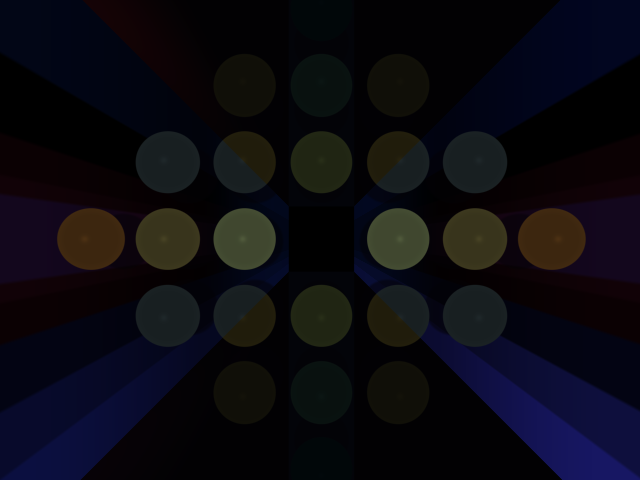
Give the GLSL for this background, as a WebGL 1 fragment shader.

```glsl
precision highp float;
// A dim square tunnel seen head-on, with a diamond of glassy balls before it.
// Wall colours are wedges in slope around the vanishing point; the balls come
// from one repeated grid cell, with a smaller copy of the grid as shadows.

uniform vec2 u_resolution;

const float SPACING = 0.16;
const float RADIUS = 0.0642;

float wedge(float slope, float low, float high) {
  return smoothstep(low - 0.008, low + 0.008, slope)
       * (1.0 - smoothstep(high - 0.008, high + 0.008, slope));
}

// Balls fill the cells of a diamond, leaving the middle one empty.
float inDiamond(vec2 cell) {
  float steps = abs(cell.x) + abs(cell.y);
  return step(0.5, steps) * step(steps, 3.5);
}

// Offset from the ball centre, with the outer balls stretched by perspective.
vec2 ballOffset(vec2 p, vec2 cell) {
  return (p - cell * SPACING) / (1.0 + vec2(0.011, 0.006) * cell * cell);
}

float ballMask(vec2 p, float radius, float blur) {
  vec2 cell = floor(p / SPACING + 0.5);
  float d = length(ballOffset(p, cell)) - radius;
  return inDiamond(cell) * (1.0 - smoothstep(-blur, blur, d));
}

vec3 sideWall(vec2 p) {
  float slope = p.y / max(abs(p.x), 0.001);
  float steep = abs(slope);
  float right = step(0.0, p.x);
  float near = smoothstep(0.05, 0.62, abs(p.x));
  float deep = 1.0 - smoothstep(0.1, 0.26, abs(p.x));

  // Violet middle, maroon beside it
  vec3 color = vec3(0.075, 0.026, 0.115) * wedge(steep, -1.0, 0.14) * near;
  color += vec3(0.065, 0.009, 0.026) * wedge(steep, 0.14, 0.2) * near;
  color += vec3(0.043, 0.003, 0.012) * wedge(steep, 0.2, 0.33) * near;
  color += vec3(0.035, 0.0, 0.0) * wedge(steep, -1.0, 0.14)
         * smoothstep(0.2, 0.27, abs(p.x)) * (1.0 - smoothstep(0.35, 0.5, abs(p.x)));

  // Blue outer wedges, stronger below and to the right
  vec3 upper = vec3(0.006, 0.022, 0.085 + 0.04 * right) * wedge(slope, 0.58, 2.0);
  vec3 lower = vec3(0.012, 0.016, 0.075) * wedge(-slope, 0.33, 0.54)
             + mix(vec3(0.03, 0.04, 0.17), vec3(0.055, 0.06, 0.24), right)
               * wedge(-slope, 0.54, 0.75)
             + mix(vec3(0.045, 0.06, 0.25), vec3(0.09, 0.09, 0.39), right)
               * wedge(-slope, 0.75, 2.0);
  color += (upper + lower) * mix(0.3, 1.0, near);

  // Navy glow around the far opening
  return color + vec3(0.006, 0.025, 0.085) * deep;
}

vec3 floorAndCeiling(vec2 p) {
  float slope = abs(p.x) / max(abs(p.y), 0.001);
  float left = 1.0 - step(0.0, p.x);
  float above = step(0.0, p.y);
  float near = smoothstep(0.1, 0.5, abs(p.y));
  vec3 color = vec3(0.006, 0.005, 0.012);
  color += mix(vec3(0.022, 0.004, 0.014), vec3(0.075, 0.006, 0.01), above)
         * left * near * smoothstep(0.5, 1.0, slope);
  color += vec3(0.005, 0.012, 0.024) * (1.0 - smoothstep(0.066, 0.07, abs(p.x)));
  return color;
}

vec3 ballColor(vec2 p, vec2 cell) {
  vec2 n = abs(cell);
  vec3 color;
  if (n.y < 0.5) {
    color = n.x < 1.5 ? vec3(0.25, 0.28, 0.185)
          : n.x < 2.5 ? vec3(0.22, 0.205, 0.11) : vec3(0.235, 0.15, 0.06);
  } else if (n.x < 0.5) {
    color = n.y < 1.5 ? vec3(0.125, 0.145, 0.075)
          : n.y < 2.5 ? vec3(0.035, 0.068, 0.06) : vec3(0.005, 0.026, 0.034);
  } else {
    // The corner seam of the tunnel splits the tint of the diagonal balls.
    vec3 olive = n.y < 1.5 ? vec3(0.125, 0.11, 0.045) : vec3(0.062, 0.058, 0.03);
    float side = smoothstep(-0.002, 0.002, abs(p.x) - abs(p.y));
    color = mix(olive, vec3(0.095, 0.122, 0.13), side);
  }
  vec2 q = ballOffset(p, cell);
  vec2 toGlint = q - cell * 0.004;
  float glint = exp(-dot(toGlint, toGlint) / 0.00005);
  float rim = smoothstep(0.75, 1.0, length(q) / RADIUS);
  return color * (1.0 + 0.25 * glint + 0.07 * rim);
}

void main() {
  vec2 p = (gl_FragCoord.xy - 0.5 * u_resolution) / u_resolution.y - vec2(0.003, 0.002);
  float pixel = 0.75 / u_resolution.y;

  // Tunnel walls meeting along the diagonals
  float side = smoothstep(-pixel, pixel, abs(p.x) - abs(p.y));
  vec3 color = mix(floorAndCeiling(p), sideWall(p), side);

  // Ball shadows, drawn in towards the vanishing point
  float shadow = ballMask((p + vec2(0.0, 0.005)) / 0.86, RADIUS * 1.04, 0.004);
  color = mix(color, color * 0.35 + vec3(0.008, 0.004, 0.014), shadow * 0.8);

  // Black far opening
  float opening = max(abs(p.x), abs(p.y)) - 0.068;
  color *= smoothstep(-pixel, pixel, opening);

  // Balls
  vec2 cell = floor(p / SPACING + 0.5);
  color = mix(color, ballColor(p, cell), ballMask(p, RADIUS, pixel));
  gl_FragColor = vec4(color, 1.0);
}
```
